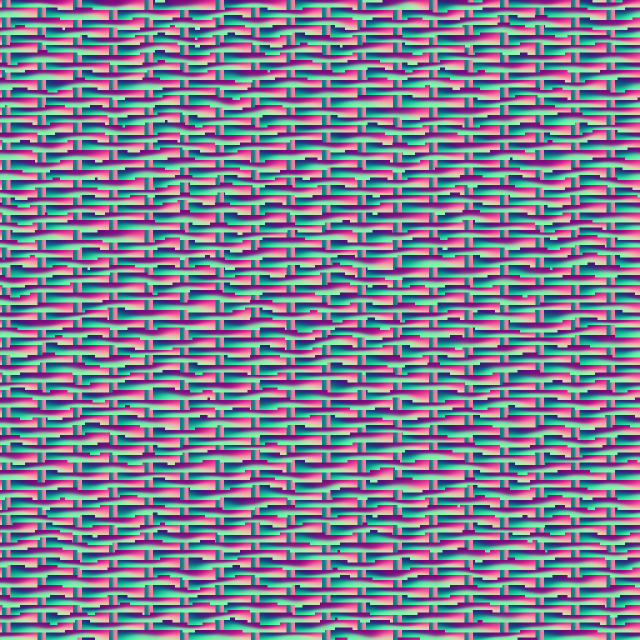
Reproduce this texture map procedurally as a WebGL 2 fragment shader.

```glsl
#version 300 es
precision highp float;
// Wicker weave shown as a surface-direction map: thin strands arch over and
// under upright posts, and each slope is turned into red (across) and green
// (down). Wrapped gradient noise bends the strands, so the tile is seamless.

uniform vec2 u_resolution;
out vec4 fragColor;

const float POSTS = 18.0;          // upright posts across, even to wrap
const float STRANDS = 72.0;        // strands up the tile, even to wrap
const float POST_OFFSET = 0.18;    // first post centre, in post spacings
const float POST_HALF_WIDTH = 0.12;
const float ARCH_SLOPE = 4.6;      // steepness along a strand
const float ROUND_SLOPE = 5.6;     // steepness across a strand
const float POST_SLOPE = 3.6;      // steepness across a post
const float EDGE_STEPS = 256.0;    // notches along the tile in strand edges
const int SAMPLES = 2;             // samples per side for smooth edges

float hash(vec2 cell) {
  vec3 p = fract(cell.xyx * 0.1031);
  p += dot(p, p.yzx + 33.33);
  return fract((p.x + p.y) * p.z);
}

// Dot product of a wrapped corner's random gradient with the offset to it.
float cornerValue(vec2 cell, vec2 corner, vec2 local, vec2 period, float seed) {
  float angle = 6.28318 * hash(mod(cell + corner, period) + seed);
  return dot(vec2(cos(angle), sin(angle)), local - corner);
}

// Gradient noise that repeats with the unit square.
float gradientNoise(vec2 uv, vec2 period, float seed) {
  vec2 cell = floor(uv * period);
  vec2 f = uv * period - cell;
  vec2 w = f * f * f * (f * (f * 6.0 - 15.0) + 10.0);
  float low = mix(cornerValue(cell, vec2(0, 0), f, period, seed),
                  cornerValue(cell, vec2(1, 0), f, period, seed), w.x);
  float high = mix(cornerValue(cell, vec2(0, 1), f, period, seed),
                   cornerValue(cell, vec2(1, 1), f, period, seed), w.x);
  return mix(low, high, w.y);
}

// Colour of a surface slope; x rises to the right, y to the bottom.
vec3 slopeColour(vec2 slope) {
  vec2 n = slope / sqrt(1.0 + dot(slope, slope));
  return vec3(0.5 + 0.5 * n, 0.58 + 0.055 * n.x + 0.1 * n.y);
}

// Weave coordinates: posts along x, strands along y, gently bent by noise.
vec2 bentWeave(vec2 uv) {
  float bend = 0.5 * gradientNoise(uv, vec2(9, 12), 19.0)
             + 0.5 * gradientNoise(uv, vec2(18, 36), 41.0);
  return uv * vec2(POSTS, STRANDS) + vec2(-POST_OFFSET, bend);
}

vec3 weave(vec2 uv) {
  // Shading follows the smooth weave; the strand edges are cut in steps.
  vec2 p = bentWeave(uv);
  vec2 stepped = bentWeave((floor(uv * EDGE_STEPS) + 0.5) / EDGE_STEPS);
  float post = floor(p.x + 0.5);
  float strand = floor(stepped.y);
  float fromPost = p.x - post;
  float fromAxis = p.y - strand - 0.5;

  // Neighbouring strands alternate between front and back at every post.
  bool behind = mod(post + strand, 2.0) > 0.5;
  if (behind && abs(fromPost) < POST_HALF_WIDTH)
    return slopeColour(vec2(POST_SLOPE * fromPost / POST_HALF_WIDTH, 0.0));

  // Distance to the crest, above this post or the next; crests are flat.
  float fromCrest = behind ? fromPost - sign(fromPost) : fromPost;
  float arch = ARCH_SLOPE * fromCrest * abs(fromCrest);
  return slopeColour(vec2(arch, -ROUND_SLOPE * fromAxis));
}

void main() {
  // Average a small grid of samples over the pixel.
  vec3 total = vec3(0.0);
  for (int i = 0; i < SAMPLES; i++) {
    for (int j = 0; j < SAMPLES; j++) {
      vec2 offset = (vec2(i, j) + 0.5) / float(SAMPLES) - 0.5;
      total += weave((gl_FragCoord.xy + offset) / u_resolution);
    }
  }
  fragColor = vec4(total / float(SAMPLES * SAMPLES), 1.0);
}
```
